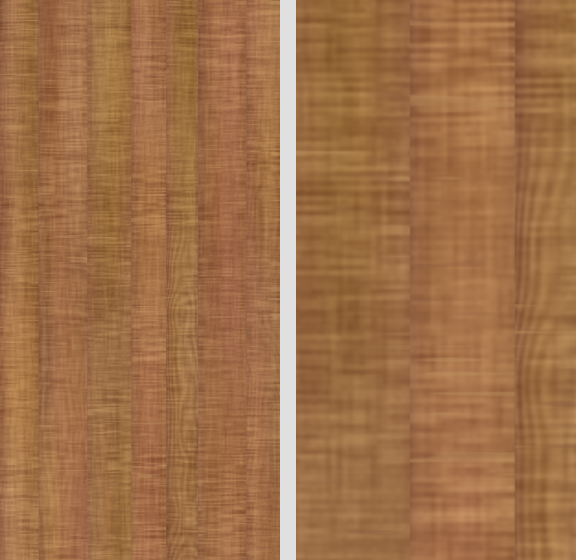
Left, the full canvas; right, a detail of the centre.
A Shadertoy shader for this texture:

```glsl
// Rough-sawn wooden planks: upright boards with fine grain and crosswise saw marks.

const int PLANKS = 7;
const float LEFT_EDGE[8] = float[8](0.0, 0.138, 0.312, 0.469, 0.594, 0.708, 0.880, 1.02);
// Redness at the left and right side of each board, and strength of its ring figure.
const float RED_LEFT[7] = float[7](0.75, 0.45, 0.10, 0.95, 0.15, 0.55, 0.90);
const float RED_RIGHT[7] = float[7](0.20, 0.80, 0.10, 0.65, 0.05, 0.85, 0.25);
const float FIGURE[7] = float[7](0.15, 0.5, 0.10, 0.12, 1.0, 0.10, 0.5);

const vec3 OLIVE_TAN = vec3(0.628, 0.454, 0.265);
const vec3 RED_TAN = vec3(0.672, 0.450, 0.300);
const vec3 SEAM_BROWN = vec3(0.535, 0.350, 0.250);
const vec3 PALE_SCRATCH = vec3(0.740, 0.570, 0.375);
const vec3 GRAIN_TINT = vec3(0.97, 1.0, 0.74);

float hash(vec2 p) {
    return fract(sin(dot(p, vec2(127.1, 311.7))) * 43758.5453);
}

float noise(vec2 p) {
    vec2 cell = floor(p);
    vec2 f = fract(p);
    f = f * f * (3.0 - 2.0 * f);
    float low = mix(hash(cell), hash(cell + vec2(1.0, 0.0)), f.x);
    float high = mix(hash(cell + vec2(0.0, 1.0)), hash(cell + vec2(1.0, 1.0)), f.x);
    return mix(low, high, f.y);
}

// Noise centred on zero, with its own frequency along each axis.
float streaks(vec2 p, vec2 frequency, float seed) {
    return noise(p * frequency + seed * vec2(17.3, 41.9)) - 0.5;
}

// Long nested arches of the growth rings; u runs across the board.
float rings(float u, float y, float seed) {
    float bend = streaks(vec2(u, y), vec2(1.5, 3.0), seed) * 0.9
               + streaks(vec2(u, y), vec2(3.0, 11.0), seed + 3.0) * 0.22;
    float centre = 0.35 + 0.3 * hash(vec2(seed, 5.0));
    float arch = 1.6 * (u - centre) * (u - centre) + 0.55 * y + bend;
    return sin(36.0 * arch);
}

// Brightness change made by the saw: fine rows, broken into patches.
float sawRows(vec2 p, float seed) {
    p.y += 0.006 * streaks(p, vec2(6.0, 2.0), seed);
    float patches = 0.5 + noise(p * vec2(7.0, 9.0) + seed);
    float rows = 0.085 * streaks(p, vec2(20.0, 170.0), seed)
               + 0.050 * streaks(p, vec2(9.0, 95.0), seed + 2.0)
               + 0.028 * streaks(p, vec2(6.0, 45.0), seed + 5.0);
    return rows * patches + 0.016 * streaks(p, vec2(3.0, 12.0), seed + 4.0);
}

// Thin scratches scattered in short horizontal lengths.
float scratches(vec2 p, vec2 frequency, float seed) {
    float line = smoothstep(0.22, 0.44, streaks(p, frequency, seed + 7.0));
    return line * smoothstep(0.3, 0.75, noise(p * vec2(6.0, 8.0) + seed * 3.7));
}

vec3 board(vec2 p, float left, float right, float redLeft, float redRight, float figure, float seed) {
    float u = (p.x - left) / (right - left);

    // Broad colour drift across and along the board
    float drift = streaks(p, vec2(16.0, 1.3), seed);
    float red = mix(redLeft, redRight, smoothstep(0.0, 1.0, u)) + 0.7 * drift;
    vec3 color = mix(OLIVE_TAN, RED_TAN, clamp(red, 0.0, 1.0));
    float light = 0.105 * streaks(p, vec2(20.0, 1.2), seed + 9.0)
                + 0.050 * streaks(p, vec2(5.0, 2.0), 3.0);
    color += light * GRAIN_TINT;
    color.b += 0.050 * streaks(p, vec2(12.0, 2.0), seed + 11.0);

    // Shaded sides, darkest along the left seam
    float shade = 0.70 * exp(-max(u, 0.0) * 5.0) + 0.35 * exp(-max(1.0 - u, 0.0) * 7.0);
    shade *= 0.65 + 0.7 * noise(vec2(seed * 8.1, p.y * 2.5));
    color = mix(color, SEAM_BROWN, min(shade, 1.0));

    // Growth rings and fine upright fibres
    float figurePatch = smoothstep(0.2, 0.7, noise(vec2(seed * 5.3, p.y * 2.2)));
    float grain = 0.026 * figure * figurePatch * rings(u, p.y, seed)
                + 0.058 * streaks(p, vec2(150.0, 16.0), seed + 1.0)
                + 0.032 * streaks(p, vec2(75.0, 3.0), seed + 6.0)
                + 0.030 * streaks(p, vec2(140.0, 140.0), seed + 8.0);

    // Saw marks over the grain: rows, dark nicks, pale scratches
    color += (grain + sawRows(p, seed)) * GRAIN_TINT;
    color = mix(color, SEAM_BROWN, 0.30 * scratches(p, vec2(16.0, 120.0), seed + 20.0));
    return mix(color, PALE_SCRATCH, 0.45 * scratches(p, vec2(13.0, 125.0), seed));
}

void mainImage(out vec4 fragColor, in vec2 fragCoord) {
    vec2 p = fragCoord / iResolution.x;
    float soft = max(0.0015, 0.6 / iResolution.x);
    vec3 color = vec3(0.0);

    // Lay the boards from left to right, each one covering the rest
    for (int i = 0; i < PLANKS; i++) {
        float left = LEFT_EDGE[i];
        float cover = i == 0 ? 1.0 : smoothstep(left - soft, left + soft, p.x);
        vec3 wood = board(p, left, LEFT_EDGE[i + 1], RED_LEFT[i], RED_RIGHT[i], FIGURE[i], float(i) + 1.0);
        color = mix(color, wood, cover);
    }

    fragColor = vec4(color, 1.0);
}
```
